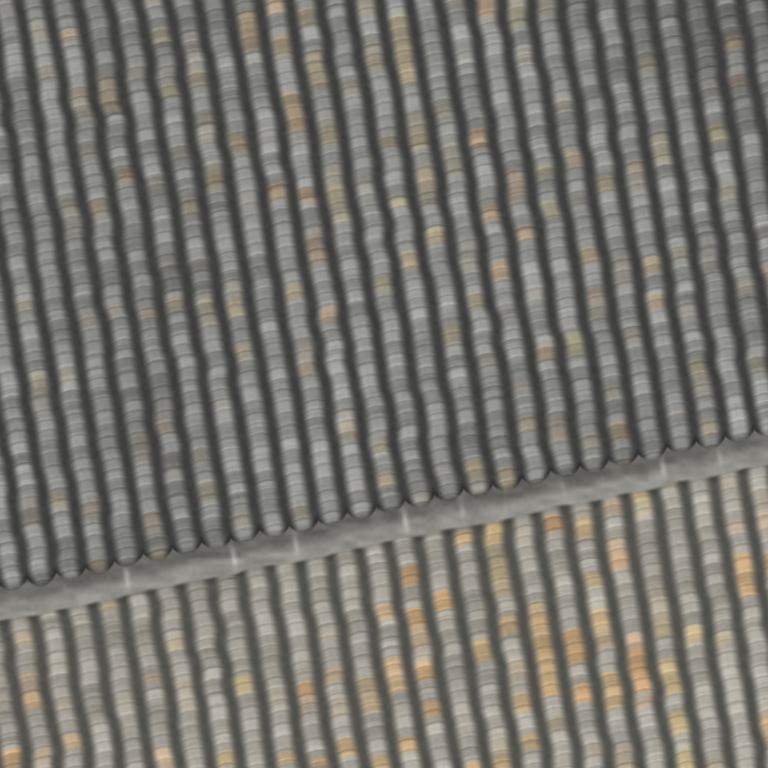
A Shadertoy shader for this texture:

```glsl
// Weathered barrel-tile roof seen from above: two slopes of slanted ribs
// meeting at a tilted mortar ridge. Each rib is a rounded profile across,
// split lengthwise into uneven overlapping tiles with hashed tones.

float hash(vec2 p) {
    return fract(sin(dot(p, vec2(127.1, 311.7))) * 43758.5453);
}

float noise(vec2 p) {
    vec2 i = floor(p), f = fract(p);
    f = f * f * (3.0 - 2.0 * f);
    return mix(mix(hash(i), hash(i + vec2(1, 0)), f.x),
               mix(hash(i + vec2(0, 1)), hash(i + vec2(1, 1)), f.x), f.y);
}

// Random value per tile along one rib, with softened joints
float tileValue(float column, float t) {
    float i = floor(t);
    return mix(hash(vec2(column, i)), hash(vec2(column, i + 1.0)),
               smoothstep(0.55, 1.0, fract(t)));
}

// One slope: ribs of the given spacing, running down and to the right
vec3 tiles(vec2 p, float spacing, float lower) {
    float u = (p.x + 0.17 * p.y) / spacing + 0.03;
    u += 0.12 * (noise(p * vec2(14.0, 38.0) + lower * 7.0) - 0.5);
    float column = floor(u) + lower * 57.0;
    float s = fract(u) - 0.5;

    // Lengthwise coordinate, bowed so that the joints look like arcs
    float along = p.y - 0.17 * p.x + 0.022 * s * s;
    along += 0.012 * noise(vec2(column * 3.7, along * 24.0));
    float t = along / 0.0155 + 9.0 * hash(vec2(column, 3.0));

    // Rounded rib between dark grooves
    float rib = 1.0 - smoothstep(0.12, 0.47, abs(s + 0.02));
    float groove = mix(0.25, 0.32, lower);
    float crown = mix(0.555, 0.645, lower);

    // Tile tones, fine courses and shaded joints
    crown += 0.13 * (tileValue(column, t) - 0.5);
    crown += 0.07 * (tileValue(column + 91.0, t * 2.3) - 0.5);
    crown += 0.08 * (noise(p * 5.0 + 3.0) - 0.5) - 0.08 * s;
    float joint = fract(t);
    crown -= 0.05 * smoothstep(0.65, 0.85, joint) * (1.0 - smoothstep(0.85, 1.0, joint));
    crown += 0.035 * (1.0 - smoothstep(0.0, 0.3, joint));
    crown -= 0.07 * smoothstep(0.55, 1.0, p.x) * smoothstep(0.5, 1.0, p.y);
    float tone = mix(groove, crown, rib);

    // Mostly neutral clay, with terracotta and ochre tiles in patches
    vec3 color = tone * mix(vec3(1.0, 1.0, 0.975), vec3(1.025, 1.0, 0.945), lower);
    float patchy = noise(p * 4.5 + vec2(8.3, 1.7)) * smoothstep(0.0, 0.45, p.x);
    float warm = smoothstep(0.62, 1.0, tileValue(column + 23.0, t * 0.6) + 0.35 * (patchy - 0.45) + 0.1 * lower);
    vec3 stain = mix(vec3(1.2, 0.97, 0.76), vec3(1.1, 1.03, 0.83), hash(vec2(column, 5.0)));
    return color * mix(vec3(1.0), stain, warm * rib * mix(0.6, 0.9, lower));
}

void mainImage(out vec4 fragColor, in vec2 fragCoord) {
    vec2 p = fragCoord / iResolution.xy;
    float d = (p.y - 0.21 - 0.205 * p.x) * 0.98;   // height above the ridge
    d += 0.004 * (noise(vec2(p.x * 40.0, 2.0)) - 0.5);

    // Two slopes, each shaded where it meets the ridge
    float upperS = fract((p.x + 0.17 * p.y) / 0.0392 + 0.03) - 0.5;
    float lowerS = fract((p.x + 0.17 * p.y) / 0.0398 + 0.03) - 0.5;
    vec3 upper = tiles(p, 0.0392, 0.0);
    vec3 lower = tiles(p, 0.0398, 1.0);
    float upperEnd = d - 0.017 - 0.045 * upperS * upperS;
    float lowerEnd = -d - 0.019 - 0.02 * lowerS * lowerS;
    upper *= mix(0.62, 1.0, smoothstep(-0.004, 0.012, upperEnd));
    lower *= mix(0.85, 1.0, smoothstep(-0.002, 0.008, lowerEnd));

    // Mortar ridge: shadowed on the upper side, pale on the lower side
    float mortar = mix(0.56, 0.40, smoothstep(-0.008, 0.014, d));
    mortar += 0.10 * (noise(p * vec2(55.0, 130.0)) - 0.5);
    vec3 ridge = mortar * vec3(1.01, 1.0, 0.96);

    // Small pale clips scattered along the ridge
    for (float i = 0.0; i < 9.0; i++) {
        float x = (i + 0.2 + 0.6 * hash(vec2(i, 12.0))) / 9.0;
        vec2 q = vec2(p.x - x + 0.17 * d, d - 0.004) / vec2(0.004, 0.013);
        ridge += 0.2 * hash(vec2(i, 31.0)) * exp(-dot(q, q));
    }

    vec3 color = mix(lower, ridge, smoothstep(-0.022, -0.016, d));
    color = mix(color, upper, smoothstep(-0.003, 0.003, upperEnd));
    color += 0.03 * (noise(p * 190.0) - 0.5);
    fragColor = vec4(clamp(color, 0.0, 1.0), 1.0);
}
```
